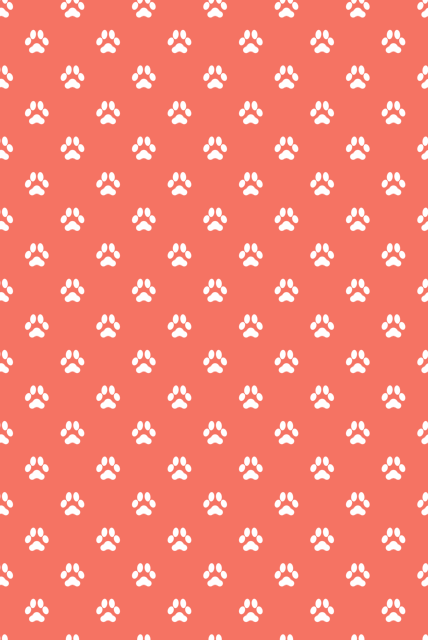
Reproduce this pattern procedurally as a WebGL 1 fragment shader.

```glsl
precision highp float;

uniform vec2 u_resolution;

const vec2 REPEATS = vec2(6.0, 9.0);
const float CELL_SIZE = 128.0;
const vec2 PAW_CENTER = vec2(0.516, 0.422);
const vec3 CORAL = vec3(0.962, 0.450, 0.390);
const vec3 WHITE = vec3(1.0, 0.995, 0.995);

mat2 rotation(float angle) {
  float c = cos(angle);
  float s = sin(angle);
  return mat2(c, -s, s, c);
}

float smoothUnion(float a, float b, float blend) {
  float h = max(blend - abs(a - b), 0.0) / blend;
  return min(a, b) - 0.25 * blend * h * h;
}

float circleDistance(vec2 p, vec2 center, float radius) {
  return length(p - center) - radius;
}

// Approximate signed distance to a tilted ellipse
float ellipseDistance(vec2 p, vec2 center, vec2 radii, float tilt) {
  vec2 q = rotation(tilt) * (p - center);
  float k = length(q / radii);
  float slope = length(q / (radii * radii));
  return k * (k - 1.0) / max(slope, 0.0001);
}

// Domed top joined to two lower lobes
float padDistance(vec2 p) {
  float dome = circleDistance(p, vec2(0.0, -11.2), 7.4);
  float lobe = circleDistance(p, vec2(8.4, -16.1), 5.5);
  return smoothUnion(dome, lobe, 4.5);
}

// Mirrored paw: one pad, two inner toes, two outer toes
float pawDistance(vec2 p) {
  p.x = abs(p.x);
  float innerToe = ellipseDistance(p, vec2(6.7, 11.8), vec2(5.2, 8.4), 0.10);
  float outerToe = ellipseDistance(p, vec2(15.7, -0.6), vec2(5.2, 7.3), 0.38);
  return min(padDistance(p), min(innerToe, outerToe));
}

// Offset from the nearest paw centre of one square lattice
vec2 latticeOffset(vec2 cell, vec2 center) {
  return (fract(cell - center + 0.5) - 0.5) * CELL_SIZE;
}

void main() {
  vec2 cell = gl_FragCoord.xy / u_resolution * REPEATS;
  float pixel = CELL_SIZE * REPEATS.y / u_resolution.y;

  // Two interleaved lattices form the staggered layout
  float paws = CELL_SIZE;
  for (int i = 0; i < 2; i++) {
    vec2 center = PAW_CENTER + 0.5 * float(i);
    paws = min(paws, pawDistance(latticeOffset(cell, center)));
  }

  float coverage = 1.0 - smoothstep(-0.75 * pixel, 0.75 * pixel, paws);
  gl_FragColor = vec4(mix(CORAL, WHITE, coverage), 1.0);
}
```
